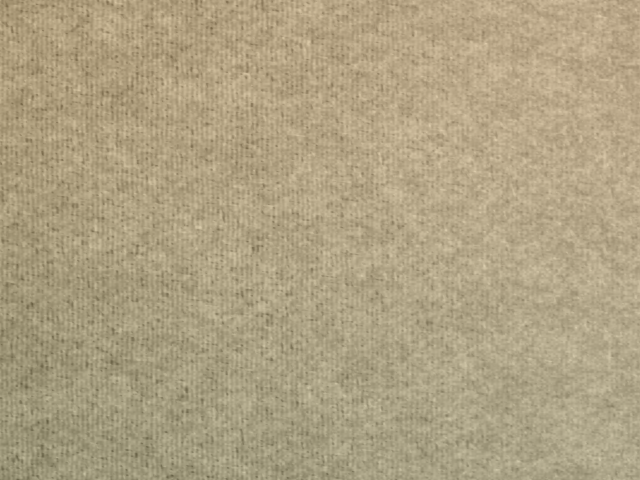
This texture is drawn by a WebGL 1 fragment shader. Its source:

```glsl
precision highp float;
// Beige ribbed knit cloth with mottled fibres, dark pits and pale specks.

uniform vec2 u_resolution;

float hash(vec2 p) {
  vec3 q = fract(vec3(p.xyx) * 0.1031);
  q += dot(q, q.yzx + 33.33);
  return fract((q.x + q.y) * q.z);
}

float noise(vec2 p) {
  vec2 cell = floor(p);
  vec2 f = fract(p);
  f = f * f * (3.0 - 2.0 * f);
  float low = mix(hash(cell), hash(cell + vec2(1.0, 0.0)), f.x);
  float high = mix(hash(cell + vec2(0.0, 1.0)), hash(cell + vec2(1.0, 1.0)), f.x);
  return mix(low, high, f.y);
}

// Noise centred on zero
float signedNoise(vec2 p) {
  return noise(p) - 0.5;
}

// Warm light at the top, greener shade towards the lower left
vec3 clothLight(vec2 uv) {
  vec3 bottom = mix(vec3(0.595, 0.575, 0.46), vec3(0.675, 0.645, 0.535), uv.x);
  vec3 top = mix(vec3(0.665, 0.597, 0.465), vec3(0.735, 0.66, 0.54), uv.x);
  vec2 c = uv - vec2(0.52, 0.6);
  float glow = exp(-4.0 * dot(c, c));
  return mix(bottom, top, smoothstep(-0.1, 0.95, uv.y)) + 0.03 * glow;
}

// Soft patches, wider than tall and slightly tilted
float mottle(vec2 p) {
  vec2 q = vec2(p.x + 0.3 * p.y, p.y - 0.12 * p.x);
  return 0.036 * signedNoise(q * vec2(8.0, 13.0))
       + 0.045 * signedNoise(q * vec2(22.0, 40.0) + 17.0)
       + 0.050 * signedNoise(q * vec2(50.0, 84.0) + 41.0);
}

// Fine yarn grain
float grain(vec2 p) {
  return 0.085 * signedNoise(p * vec2(115.0, 150.0) + 5.0)
       + 0.085 * signedNoise(p * vec2(200.0, 240.0) + 73.0);
}

void main() {
  vec2 uv = gl_FragCoord.xy / u_resolution;
  vec2 p = gl_FragCoord.xy / u_resolution.y;

  // Vertical ribs, fading to the right and broken up by wear
  float bend = 0.004 * signedNoise(p * vec2(7.0, 9.0))
             + 0.003 * signedNoise(p * vec2(60.0, 75.0) + 13.0);
  float rib = cos(6.2832 * 96.0 * (p.x + bend));
  float wear = mix(0.3, 1.2, noise(p * vec2(40.0, 50.0) + 9.0));
  float ribDepth = wear * mix(0.034, 0.010, smoothstep(0.3, 0.95, uv.x));

  // Dark pits lie mostly in the grooves, as short slanted strokes
  vec2 slant = vec2(p.x + 0.25 * p.y, p.y + 0.12 * p.x);
  float pit = smoothstep(0.64, 0.98, noise(slant * vec2(108.0, 170.0) + 29.0));
  pit *= mix(1.0, 0.45, smoothstep(0.4, 1.0, uv.x)) * (0.7 - 0.3 * rib);

  // Pale lint specks
  float speck = smoothstep(0.80, 0.99, noise(slant * vec2(100.0, 130.0) + 61.0));

  float tone = mottle(p) + grain(p) + ribDepth * rib;
  vec3 color = clothLight(uv) + tone * vec3(1.0, 0.99, 0.96);
  color -= 0.12 * pit * vec3(1.0, 1.0, 0.95);
  color += 0.055 * speck * vec3(1.0, 1.0, 0.95);

  gl_FragColor = vec4(color, 1.0);
}
```
